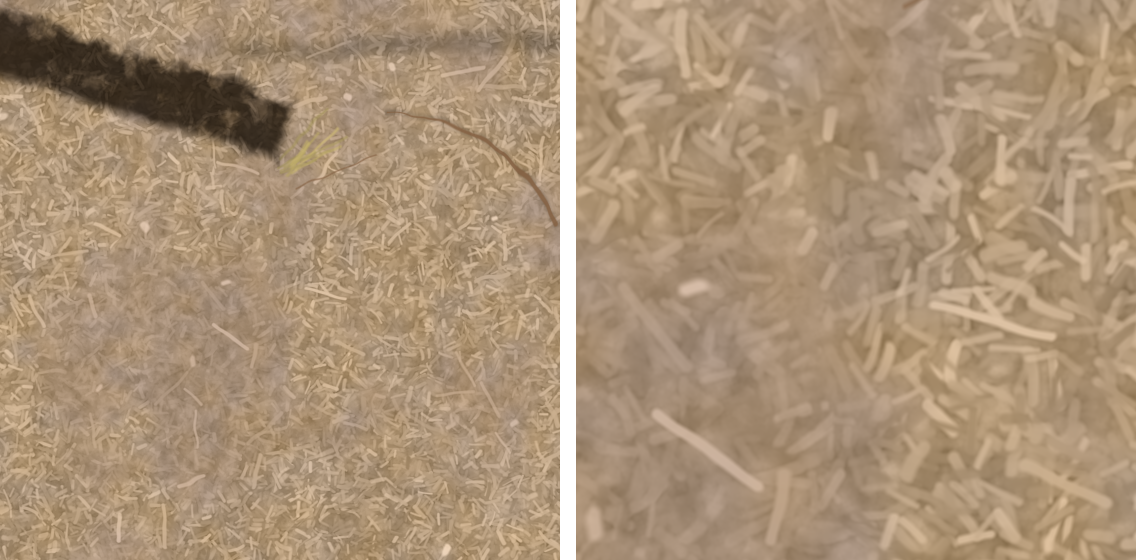
Left: the whole. Right: its middle third, enlarged.
Give the GLSL for this texture, as a WebGL 2 fragment shader.

```glsl
#version 300 es
precision highp float;
// Dry straw litter on bare soil, with a soft shadow, a grass tuft and a bent twig.

uniform vec2 u_resolution;
out vec4 fragColor;

const float PI = 3.14159;
const vec3 STRAW = vec3(0.71, 0.61, 0.49);
const vec3 TONE_STEP = vec3(0.086, 0.083, 0.084);
const vec3 TWIG = vec3(0.52, 0.38, 0.26);
const vec3 GRASS = vec3(0.71, 0.64, 0.39);
const vec3 SHADE = vec3(0.32, 0.295, 0.26);

vec4 hash4(vec3 p) {
    vec4 q = fract(p.xyzx * vec4(0.1031, 0.1030, 0.0973, 0.1099));
    q += dot(q, q.wzxy + 33.33);
    return fract((q.xxyz + q.yzzw) * q.zywx);
}

float noise(vec2 p) {
    vec2 i = floor(p), f = fract(p);
    f = f * f * (3.0 - 2.0 * f);
    float low = mix(hash4(vec3(i, 1.0)).x, hash4(vec3(i + vec2(1, 0), 1.0)).x, f.x);
    float high = mix(hash4(vec3(i + vec2(0, 1), 1.0)).x, hash4(vec3(i + 1.0, 1.0)).x, f.x);
    return mix(low, high, f.y);
}

float fbm(vec2 p) {
    float sum = 0.0, amp = 0.5;
    for (int i = 0; i < 4; i++) {
        sum += amp * noise(p);
        p = mat2(1.6, 1.2, -1.2, 1.6) * p + 7.3;
        amp *= 0.5;
    }
    return sum / 0.9375;
}

float segment(vec2 p, vec2 a, vec2 b) {
    vec2 ap = p - a, ab = b - a;
    return length(ap - ab * clamp(dot(ap, ab) / dot(ab, ab), 0.0, 1.0));
}

float cover(float d, float soft) {
    return smoothstep(soft, -soft, d);
}

// Distance to a quadratic curve, walked in short segments
float curve(vec2 p, vec2 a, vec2 b, vec2 c) {
    float d = 1.0;
    vec2 last = a;
    for (int i = 1; i <= 12; i++) {
        float t = float(i) / 12.0;
        vec2 next = mix(mix(a, b, t), mix(b, c, t), t);
        d = min(d, segment(p, last, next));
        last = next;
    }
    return d;
}

// One scattered stalk per cell; size holds half length and half width
float stalks(float tone, vec2 p, float cell, vec2 size, vec2 tones, float density, float seed, float soft) {
    vec2 home = floor(p / cell);
    for (int k = 0; k < 9; k++) {
        vec2 id = home + vec2(k % 3, k / 3) - 1.0;
        vec4 place = hash4(vec3(id, seed));
        vec4 kind = hash4(vec3(id, seed + 50.0));
        float angle = place.z * PI;
        vec2 arm = vec2(cos(angle), sin(angle)) * size.x * mix(0.4, 1.0, place.w);
        vec2 mid = (id + place.xy) * cell;
        float d = segment(p, mid - arm, mid + arm) - size.y * mix(0.6, 1.3, kind.z);
        float present = step(kind.x, density);
        tone -= 0.22 * present * smoothstep(0.005, 0.0, d);
        tone = mix(tone, mix(tones.x, tones.y, kind.y), present * cover(d, soft) * mix(0.6, 0.95, kind.w));
    }
    return tone;
}

void main() {
    vec2 p = gl_FragCoord.xy / u_resolution.y;
    float soft = max(0.0018, 0.8 / u_resolution.y);
    vec2 bent = p + 0.007 * (vec2(noise(p * 38.0), noise(p * 38.0 + 19.0)) - 0.5);

    // Soil and layered straw
    float bare = smoothstep(0.5, 0.72, fbm(p * 5.0 + 3.0));
    float soil = (fbm(p * 65.0) - 0.5) * 3.6 - 0.45;
    float tone = soil;
    for (int i = 0; i < 5; i++) {
        float layer = float(i);
        float cell = 0.029 - 0.0025 * layer;
        tone = stalks(tone, bent, cell, vec2(cell * 0.68, 0.0028), vec2(-1.3, 1.85), 0.9, layer * 7.0 + 2.0, soft);
    }
    tone = mix(tone, soil * 0.7 - 0.1, bare * 0.6);
    tone = stalks(tone, bent, 0.085, vec2(0.042, 0.0031), vec2(0.5, 1.9), 0.45, 61.0, soft);
    tone = stalks(tone, bent, 0.11, vec2(0.005, 0.005), vec2(1.4, 2.9), 0.22, 83.0, soft * 1.6);
    tone += (fbm(p * 9.0 + 40.0) - 0.5) * 0.9;
    vec3 color = STRAW + TONE_STEP * tone;
    color += vec3(0.012, 0.0, -0.025) * (noise(p * 24.0 + 11.0) - 0.5) * 2.0;
    color = mix(color, color * vec3(0.97, 0.97, 1.02), bare);

    // Grass tuft fanning up to the right
    for (int i = 0; i < 12; i++) {
        vec4 h = hash4(vec3(float(i), 5.0, 9.0));
        vec2 root = vec2(0.495, 0.685) + 0.035 * h.xy;
        float angle = mix(0.3, 1.05, h.z);
        vec2 tip = root + mix(0.05, 0.13, h.w) * vec2(cos(angle), sin(angle));
        float blade = cover(segment(bent, root, tip) - 0.0022, soft * 1.4);
        color = mix(color, GRASS * mix(0.85, 1.18, h.x), blade * 0.65);
    }

    // Twig and a thin dark stem
    float twig = curve(bent, vec2(0.69, 0.80), vec2(0.91, 0.785), vec2(0.99, 0.60));
    color = mix(color, color * 0.8, cover(twig - 0.006, 0.004) * 0.6);
    color = mix(color, TWIG, cover(twig - mix(0.001, 0.0038, smoothstep(0.7, 0.95, p.x)), soft) * 0.85);
    float stem = segment(bent, vec2(0.53, 0.665), vec2(0.67, 0.725));
    color = mix(color, TWIG, cover(stem - 0.0014, soft) * 0.65);

    // Cast shadow with a ragged rim, and a faint band at the upper right
    vec2 along = normalize(vec2(0.62, -0.19));
    vec2 q = p - vec2(0.51, 0.766);
    vec2 local = vec2(dot(q, along), dot(q, vec2(-along.y, along.x)));
    float rim = max(local.x, abs(local.y) - 0.054);
    rim += (fbm(p * 28.0) - 0.5) * mix(0.018, 0.05, smoothstep(-0.02, 0.05, local.y));
    float shadow = cover(rim, 0.014);
    vec3 shade = SHADE + 0.22 * smoothstep(0.5, 0.8, fbm(p * 34.0 + 60.0));
    color *= mix(vec3(1.0), shade, shadow);
    float band = smoothstep(0.035, 0.0, abs(p.y - 0.915 - 0.03 * (p.x - 0.6) + 0.02 * (noise(p * 12.0) - 0.5)));
    color *= 1.0 - 0.2 * band * smoothstep(0.3, 0.48, p.x) * (1.0 - shadow);

    fragColor = vec4(clamp(color, 0.0, 1.0), 1.0);
}
```
